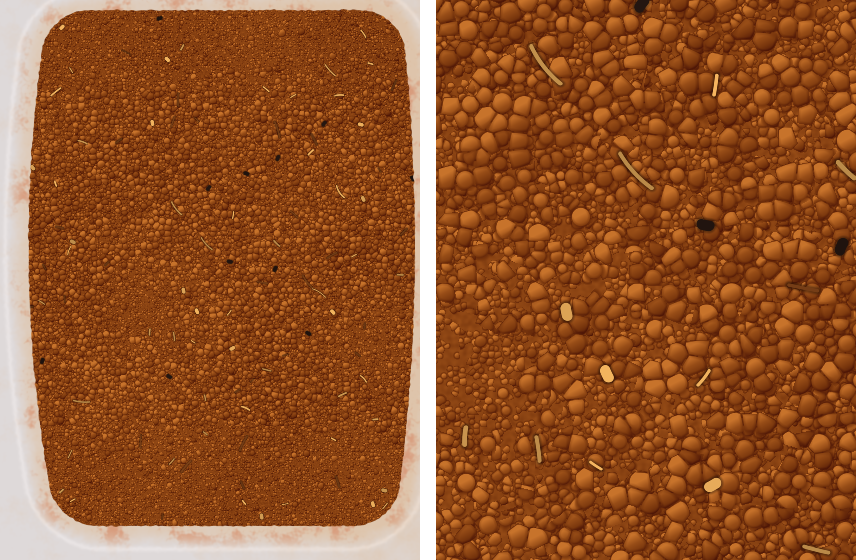
Left: the whole. Right: its middle third, enlarged.
This texture is drawn by a WebGL 1 fragment shader. Its source:

```glsl
precision highp float;
// A pale tray filled with rust-red granular soil, seen from above.
// Three Voronoi layers of pebbles are stacked from fine to coarse, strewn
// with straw and chips, then cut out by a bowed rounded box with dusty walls.

uniform vec2 u_resolution;

// Soil tones from gap to highlight
const vec3 SOIL_GAP = vec3(0.31, 0.09, 0.025);
const vec3 SOIL_BROWN = vec3(0.47, 0.21, 0.05);
const vec3 SOIL_RUST = vec3(0.59, 0.30, 0.09);
const vec3 SOIL_LIGHT = vec3(0.78, 0.45, 0.17);
// Tray and debris colours
const vec3 WALL_GREY = vec3(0.87, 0.85, 0.85);
const vec3 WALL_WARM = vec3(0.87, 0.77, 0.67);
const vec3 WALL_DUST = vec3(0.84, 0.56, 0.43);
const vec3 STRAW = vec3(0.85, 0.63, 0.33);
const vec3 BARK = vec3(0.42, 0.22, 0.08);
const vec3 CHAR = vec3(0.13, 0.08, 0.06);
// Sizes, in canvas widths
const float FINE_CELL = 0.0055;
const float MEDIUM_CELL = 0.0092;
const float COARSE_CELL = 0.0150;
const float DEBRIS_CELL = 0.075;
const float DEBRIS_AMOUNT = 0.50;
const float CORNER_RADIUS = 0.095;
const vec2 LIGHT_DIR = vec2(-0.45, 0.89);

vec2 hash2(vec2 p) {
  vec3 q = fract(p.xyx * vec3(0.1031, 0.1030, 0.0973));
  q += dot(q, q.yzx + 33.33);
  return fract((q.xx + q.yz) * q.zy);
}

float corner(vec2 cell, vec2 f, vec2 o) {
  return dot(hash2(cell + o) * 2.0 - 1.0, f - o);
}

// Gradient noise, roughly -0.7 to 0.7
float noise(vec2 p) {
  vec2 i = floor(p), f = fract(p);
  vec2 u = f * f * (3.0 - 2.0 * f);
  float low = mix(corner(i, f, vec2(0.0)), corner(i, f, vec2(1.0, 0.0)), u.x);
  float high = mix(corner(i, f, vec2(0.0, 1.0)), corner(i, f, vec2(1.0)), u.x);
  return mix(low, high, u.y);
}

float blob(vec2 p, vec2 centre, float size) {
  vec2 d = (p - centre) / size;
  return exp(-dot(d, d));
}

// Signed distance to the soil: a rounded box with bowed sides
float soilDistance(vec2 p) {
  float t = p.y - 0.75;
  float left = 0.068 + 0.15 * t * t;
  float right = 0.988 - 0.11 * t * t;
  vec2 halfSize = vec2(0.5 * (right - left), 0.614);
  vec2 q = abs(p - vec2(0.5 * (left + right), 0.695)) - halfSize + CORNER_RADIUS;
  return length(max(q, 0.0)) + min(max(q.x, q.y), 0.0) - CORNER_RADIUS;
}

// Lays one size of domed, angular pebbles over the given tone
float addGrains(float tone, vec2 p, float cell, float amount, float pixel) {
  vec2 g = p / cell, base = floor(g), nearId = base, offset = vec2(0.0);
  float d1 = 8.0, d2 = 8.0;
  for (int y = -1; y <= 1; y++) {
    for (int x = -1; x <= 1; x++) {
      vec2 id = base + vec2(float(x), float(y));
      vec2 v = g - id - 0.1 - 0.8 * hash2(id);
      float d = length(v);
      if (d < d1) { d2 = d1; d1 = d; nearId = id; offset = v; }
      else d2 = min(d2, d);
    }
  }
  vec2 size = hash2(nearId + 71.3), shade = hash2(nearId + 153.7);
  float present = step(size.y, amount);
  float inside = min(0.5 * (d2 - d1) - 0.04, mix(0.36, 0.66, size.x) - d1);
  float aa = 0.6 * pixel / cell;
  float body = 0.67 + 0.46 * (shade.x - 0.5) + 0.75 * dot(offset, LIGHT_DIR);
  body -= 0.18 * (1.0 - smoothstep(0.0, 0.16, inside));
  tone *= 1.0 - 0.62 * present * smoothstep(-0.28, 0.0, inside);
  return mix(tone, body, present * smoothstep(-aa, aa, inside));
}

vec3 soilColour(float tone) {
  float t = clamp(tone, 0.0, 1.0) * 3.0;
  vec3 c = mix(SOIL_GAP, SOIL_BROWN, min(t, 1.0));
  c = mix(c, SOIL_RUST, clamp(t - 1.0, 0.0, 1.0));
  return mix(c, SOIL_LIGHT, clamp(t - 2.0, 0.0, 1.0));
}

// Scatters bent straws, bark slivers and small chips with soft shadows
vec3 addDebris(vec3 colour, vec2 p, float pixel) {
  vec2 base = floor(p / DEBRIS_CELL);
  for (int y = -1; y <= 1; y++) {
    for (int x = -1; x <= 1; x++) {
      vec2 id = base + vec2(float(x), float(y));
      vec2 place = hash2(id + 5.1), form = hash2(id + 23.9), kind = hash2(id + 47.2);
      float angle = 6.2832 * form.x, c = cos(angle), s = sin(angle);
      vec2 v = p - (id + place) * DEBRIS_CELL;
      vec2 q = vec2(c * v.x + s * v.y, c * v.y - s * v.x);
      q.y += 24.0 * (kind.x - 0.5) * q.x * q.x;
      float chip = step(0.76, kind.x);
      float len = mix(mix(0.005, 0.020, form.y * form.y), 0.003, chip);
      float width = mix(mix(0.0009, 0.0022, place.x), 0.0042, chip);
      float d = length(vec2(max(abs(q.x) - len, 0.0), q.y)) - width;
      vec3 tint = mix(STRAW, BARK, step(0.42, kind.x) * (1.0 - chip));
      tint = mix(tint, CHAR, step(0.88, kind.x)) * (0.85 + 0.3 * place.y);
      float present = step(kind.y, DEBRIS_AMOUNT);
      colour *= 1.0 - 0.35 * present * (1.0 - smoothstep(0.0, 0.003, d));
      colour = mix(colour, tint, present * (1.0 - smoothstep(-0.5 * pixel, 0.5 * pixel, d)));
    }
  }
  return colour;
}

vec3 wallColour(vec2 p, float away) {
  float smear = noise(p * 13.0) + 0.5 * noise(p * 47.0) + 0.3 * noise(p * 130.0);
  float nearSoil = 1.0 - smoothstep(0.005, 0.06, away);
  float warm = 0.75 * nearSoil + 0.45 * smoothstep(0.4, 1.0, p.x) + 0.35 * smear;
  vec3 c = mix(WALL_GREY, WALL_WARM, clamp(warm, 0.0, 1.0));
  c = mix(c, WALL_DUST, 0.75 * nearSoil * smoothstep(0.0, 0.5, smear));
  return c + 0.04 * exp(-pow((away - 0.055) / 0.006, 2.0));
}

void main() {
  float pixel = 1.0 / u_resolution.x;
  vec2 p = gl_FragCoord.xy * pixel;

  // Coarse grains gather in the middle band, broken by fine drifts
  float band = smoothstep(0.20, 0.42, p.y) * (1.0 - smoothstep(1.03, 1.22, p.y));
  float coarse = band * (0.85 + 0.7 * noise(p * 6.0));
  coarse -= 0.8 * blob(p, vec2(0.36, 0.58), 0.10) + 0.7 * blob(p, vec2(0.88, 0.48), 0.11);
  coarse = clamp(coarse, 0.0, 1.0);

  float tone = 0.50 + 0.25 * noise(p * 240.0);
  tone = addGrains(tone, p, FINE_CELL, 0.65, pixel);
  tone = addGrains(tone, p + 3.7, MEDIUM_CELL, 0.20 + 0.60 * coarse, pixel);
  tone = addGrains(tone, p + 8.2, COARSE_CELL, 0.03 + 0.72 * coarse, pixel);
  tone += 0.10 * noise(p * 4.0) + 0.04 * blob(p, vec2(0.45, 0.65), 0.4);
  vec3 soil = addDebris(soilColour(tone), p, pixel);

  float edge = soilDistance(p) + 0.004 * noise(p * 85.0);
  float soilMask = 1.0 - smoothstep(-0.7 * pixel, 0.7 * pixel, edge);
  gl_FragColor = vec4(mix(wallColour(p, max(edge, 0.0)), soil, soilMask), 1.0);
}
```
